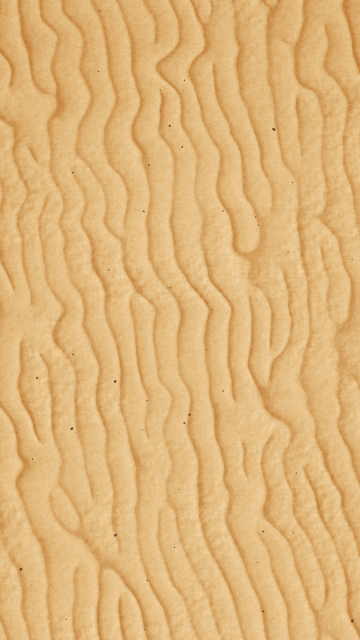
Give the GLSL for this texture, as a WebGL 1 fragment shader.

```glsl
precision highp float;
// Wind-blown sand with wavy, forking ripples, fine grain and scattered dark specks.
uniform vec2 u_resolution;

const float TAU = 6.2831853;
const float RIPPLES = 14.5;      // ripples across the canvas width
const float FIELD_HEIGHT = 1.78; // canvas height in widths
const int FORK_PAIRS = 28;

const vec3 SAND_DARK = vec3(0.82, 0.61, 0.35);
const vec3 SAND_MID = vec3(0.88, 0.72, 0.48);
const vec3 SAND_LIGHT = vec3(0.93, 0.80, 0.60);
const vec3 SPECK_COLOR = vec3(0.36, 0.20, 0.09);

float hash(vec2 p) {
  return fract(sin(dot(p, vec2(127.1, 311.7))) * 43758.5453);
}

vec2 hash2(vec2 p) {
  return vec2(hash(p), hash(p + 37.3));
}

// Smooth value noise centred on zero
float noise(vec2 p) {
  vec2 cell = floor(p);
  vec2 f = fract(p);
  f = f * f * (3.0 - 2.0 * f);
  float low = mix(hash(cell), hash(cell + vec2(1.0, 0.0)), f.x);
  float high = mix(hash(cell + vec2(0.0, 1.0)), hash(cell + 1.0), f.x);
  return mix(low, high, f.y) - 0.5;
}

float fbm(vec2 p) {
  float sum = 0.0;
  float amp = 0.6;
  for (int i = 0; i < 3; i++) {
    sum += amp * noise(p);
    p = mat2(1.6, 1.2, -1.2, 1.6) * p + 5.7;
    amp *= 0.5;
  }
  return sum;
}

float turn(vec2 d) {
  return atan(d.y, d.x + 1e-6) / TAU;
}

// Ripple phase in x; y fades the relief where ripples fork
vec2 ripplePhase(vec2 p) {
  float calm = mix(0.55, 1.0, smoothstep(0.2, 0.7, p.y));
  float below = max(0.6 - p.y, 0.0);
  float lean = 0.17 * p.y - 0.13 * below * below;
  float warp = 0.07 * noise(p * vec2(3.5, 6.5) + 3.1)
             + 0.05 * noise(p * vec2(6.5, 12.0) + 17.0)
             + 0.012 * noise(p * vec2(16.0, 25.0) + 29.0);
  float phase = RIPPLES * (p.x + lean + calm * warp);
  float fade = 1.0;
  // Each pair starts and ends one extra ripple
  for (int i = 0; i < FORK_PAIRS; i++) {
    float n = float(i);
    vec2 r = hash2(vec2(n, 4.7));
    vec2 start = vec2(r.x, (n + r.y) / float(FORK_PAIRS) * FIELD_HEIGHT);
    float span = mix(0.07, 0.2, hash(vec2(n, 9.2)));
    vec2 a = p - start;
    vec2 b = a - vec2(-0.2, 1.0) * span;
    phase += turn(a) - turn(b);
    fade *= smoothstep(0.0, 0.022, min(length(a), length(b)));
  }
  return vec2(phase, fade);
}

// Bright rim, thin dark line under the crest, then a soft shaded trough
float rippleShade(float f) {
  float rim = smoothstep(0.5, 0.93, f) * (1.0 - smoothstep(0.93, 1.0, f));
  float rise = smoothstep(0.0, 0.08, f);
  float line = rise * (1.0 - smoothstep(0.08, 0.32, f));
  float trough = rise * (1.0 - smoothstep(0.1, 0.65, f));
  return 0.24 * rim - 0.46 * line - 0.24 * trough;
}

// Difference of a bumpy surface along the light direction
float roughness(vec2 p, float scale) {
  vec2 q = p * scale;
  return fbm(q) - fbm(q + vec2(0.45, -0.3));
}

// Coverage of sparse, slightly oval debris gathered in clusters
float specks(vec2 p, float cells, float share, float pixel) {
  vec2 cell = floor(p * cells);
  vec2 r = hash2(cell + 71.0);
  vec2 d = p - (cell + 0.15 + 0.7 * r) / cells;
  d.x += 0.8 * (r.y - 0.5) * d.y;
  float size = mix(0.0012, 0.0042, r.x * r.x);
  float cluster = smoothstep(-0.2, 0.3, noise(cell / cells * 4.0 + 13.0));
  float present = step(hash(cell + 23.0), share * cluster);
  return present * (1.0 - smoothstep(size - pixel, size + pixel, length(d)));
}

void main() {
  vec2 p = gl_FragCoord.xy / u_resolution.x;
  float pixel = 0.7 / u_resolution.x;

  // Ripple relief, fading out in places
  vec2 ripple = ripplePhase(p);
  float uneven = 0.9 + 0.9 * noise(p * vec2(11.0, 8.0) + 40.0);
  float tone = 0.64 + ripple.y * uneven * rippleShade(fract(ripple.x));

  // Rough patches and grain
  float patches = smoothstep(-0.1, 0.25, noise(p * vec2(7.0, 6.0) + 9.0));
  tone += mix(0.2, 0.65, patches) * roughness(p, 60.0);
  tone += 0.24 * noise(p * 260.0) + 0.16 * noise(p * 130.0);

  // Broad light falloff toward the top and the sides
  float side = abs(p.x - 0.55);
  tone -= 0.2 * smoothstep(1.1, FIELD_HEIGHT, p.y) + 0.4 * side * side;
  tone += 0.07 * noise(p * 2.5 + 60.0);

  vec3 color = tone < 0.5 ? mix(SAND_DARK, SAND_MID, tone * 2.0)
                          : mix(SAND_MID, SAND_LIGHT, tone * 2.0 - 1.0);
  float debris = max(specks(p, 9.0, 0.22, pixel), specks(p + 3.3, 19.0, 0.07, pixel));
  color = mix(color, SPECK_COLOR, 0.85 * debris);
  gl_FragColor = vec4(clamp(color, 0.0, 1.0), 1.0);
}
```
